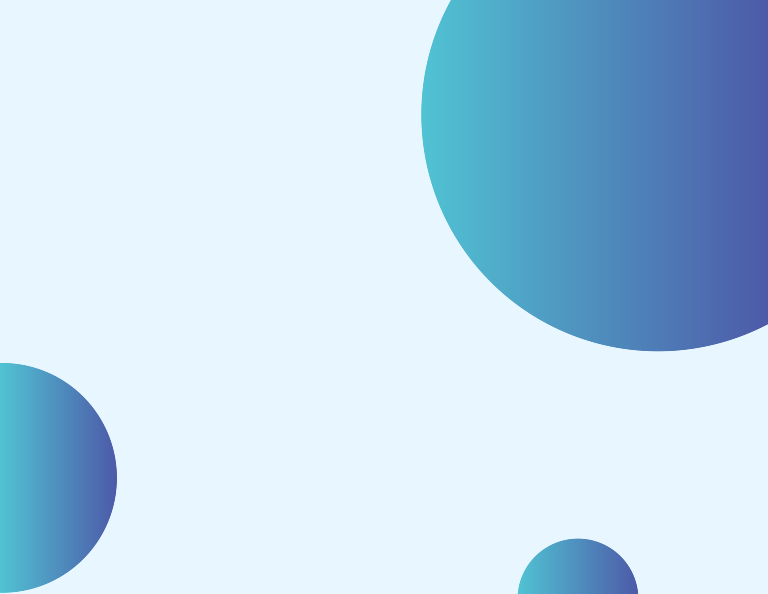
Write a WebGL 2 fragment shader that draws this background.

```glsl
#version 300 es
precision highp float;

uniform vec2 u_resolution;
out vec4 fragColor;

const vec3 PALE_BLUE = vec3(0.91, 0.963, 1.0);
const vec3 TURQUOISE = vec3(0.315, 0.765, 0.828);
const vec3 INDIGO = vec3(0.302, 0.352, 0.66);

// Signed distance to a circle, negative inside
float circleDistance(vec2 p, vec2 center, float radius) {
    return length(p - center) - radius;
}

// Smooth coverage of a shape, one pixel wide at its edge
float coverage(float dist, float pixel) {
    return 1.0 - smoothstep(-0.5 * pixel, 0.5 * pixel, dist);
}

// Horizontal gradient across the part of the disc inside the canvas
vec3 discColor(float x, vec2 center, float radius, float canvasWidth) {
    float left = max(center.x - radius, 0.0);
    float right = min(center.x + radius, canvasWidth);
    return mix(TURQUOISE, INDIGO, clamp((x - left) / (right - left), 0.0, 1.0));
}

vec3 paintDisc(vec3 base, vec2 p, vec2 center, float radius, float canvasWidth, float pixel) {
    vec3 fill = discColor(p.x, center, radius, canvasWidth);
    return mix(base, fill, coverage(circleDistance(p, center, radius), pixel));
}

void main() {
    // Units of canvas height
    float pixel = 1.0 / u_resolution.y;
    float canvasWidth = u_resolution.x * pixel;
    vec2 p = gl_FragCoord.xy * pixel;

    // Discs: center x, center y, radius
    vec3 discs[3] = vec3[3](
        vec3(1.1077, 0.807, 0.3985),
        vec3(0.0034, 0.1955, 0.1935),
        vec3(0.973, -0.0085, 0.1018)
    );

    vec3 color = PALE_BLUE;
    for (int i = 0; i < 3; i++) {
        color = paintDisc(color, p, discs[i].xy, discs[i].z, canvasWidth, pixel);
    }
    fragColor = vec4(color, 1.0);
}
```
